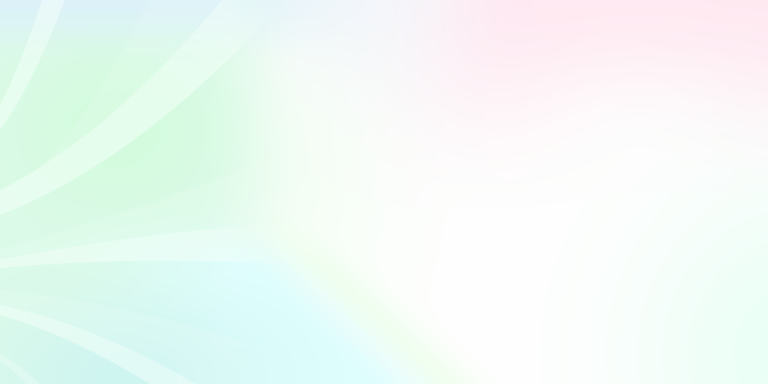
This background is drawn by a WebGL 2 fragment shader. Its source:

```glsl
#version 300 es
precision highp float;
uniform vec2 u_resolution;
out vec4 outColor;

// Soft elliptical glow, 1 at its centre
float glow(vec2 p, vec2 centre, vec2 radius) {
    vec2 d = (p - centre) / radius;
    return exp(-dot(d, d));
}

// Coverage below the parabola y = k.x + k.y * x + k.z * x^2
float below(vec2 p, vec3 k) {
    float slope = k.y + 2.0 * k.z * p.x;
    float dist = (k.x + k.y * p.x + k.z * p.x * p.x - p.y) / sqrt(1.0 + slope * slope);
    float aa = 0.75 / u_resolution.y;
    return smoothstep(-aa, aa, dist);
}

// Curved ribbon between two parabolas
float ribbon(vec2 p, vec3 lower, vec3 upper) {
    return below(p, upper) * (1.0 - below(p, lower));
}

// Pastel wash: white centre, pink above, mint and cyan on the sides
vec3 wash(vec2 p) {
    vec3 color = vec3(0.995, 0.995, 0.993);

    // Pink upper right, opened by a pale dome
    float pink = smoothstep(0.42, 1.02, p.y) * smoothstep(0.8, 1.35, p.x);
    pink *= 1.0 - 0.75 * glow(p, vec2(1.66, 0.6), vec2(0.3, 0.24));
    color = mix(color, vec3(1.0, 0.91, 0.945), pink);

    // Mint lower right
    color = mix(color, vec3(0.9, 1.0, 0.955), 0.85 * glow(p, vec2(2.08, 0.08), vec2(0.4, 0.42)));

    // Lavender top and pale green centre left
    color = mix(color, vec3(0.945, 0.96, 0.98), 0.9 * glow(p, vec2(0.9, 1.05), vec2(0.27, 0.3)));
    color = mix(color, vec3(0.95, 0.995, 0.95), 0.75 * glow(p, vec2(0.72, 0.5), vec2(0.28, 0.35)));

    // Green field on the left, with a brighter core
    float left = 1.0 - smoothstep(0.5, 0.8, p.x);
    color = mix(color, vec3(0.865, 0.98, 0.915), left);
    color = mix(color, vec3(0.82, 0.985, 0.855), 0.75 * glow(p, vec2(0.3, 0.66), vec2(0.3, 0.24)));

    // Cyan corner behind a diagonal edge with a lime fringe
    float diagonal = (p.x - 0.7 + 1.07 * (p.y - 0.42)) / 1.465;
    float lowLeft = 1.0 - smoothstep(0.28, 0.48, p.y);
    float fringe = exp(-pow((diagonal - 0.01) / 0.055, 2.0));
    color = mix(color, vec3(0.93, 1.0, 0.92), 0.75 * fringe * lowLeft);
    float cyan = (1.0 - smoothstep(-0.13, 0.03, diagonal)) * lowLeft;
    color = mix(color, vec3(0.875, 0.995, 0.995), cyan * smoothstep(0.1, 0.7, p.x));
    color = mix(color, vec3(0.8, 0.955, 0.945), 0.85 * glow(p, vec2(0.35, 0.02), vec2(0.36, 0.2)));

    // Blue haze along the upper left edge
    float haze = smoothstep(0.82, 1.02, p.y) * (1.0 - smoothstep(0.5, 1.0, p.x));
    return mix(color, vec3(0.865, 0.945, 0.98), haze);
}

void main() {
    vec2 p = gl_FragCoord.xy / u_resolution.y;
    p.x *= 2.0 * u_resolution.y / u_resolution.x;
    vec3 color = wash(p);

    // Bright ribbons fanning out from the left edge
    float bright = ribbon(p, vec3(0.661, 1.4, 3.6), vec3(0.727, 1.9, 5.5));
    bright += ribbon(p, vec3(0.44, 0.391, 0.49), vec3(0.505, 0.51, 0.6));
    bright += ribbon(p, vec3(0.302, 0.09, -0.104), vec3(0.323, 0.2, -0.1));
    bright += ribbon(p, vec3(0.18, -0.3, -0.41), vec3(0.206, -0.22, -0.36));
    bright += 0.6 * ribbon(p, vec3(0.06, -0.7, -2.2), vec3(0.08, -0.6, -1.6));

    // Faint wide folds between them
    float faint = ribbon(p, vec3(0.505, 0.51, 0.6), vec3(0.46, 0.8, 1.5));
    faint += ribbon(p, vec3(0.323, 0.2, -0.1), vec3(0.35, 0.28, 0.08));
    faint += ribbon(p, vec3(0.206, -0.22, -0.36), vec3(0.245, -0.1, -0.18));

    float fade = 1.0 - smoothstep(0.55, 0.77, p.x);
    color = mix(color, vec3(0.96, 1.0, 0.98), fade * (0.5 * bright + 0.14 * faint));
    outColor = vec4(color, 1.0);
}
```
